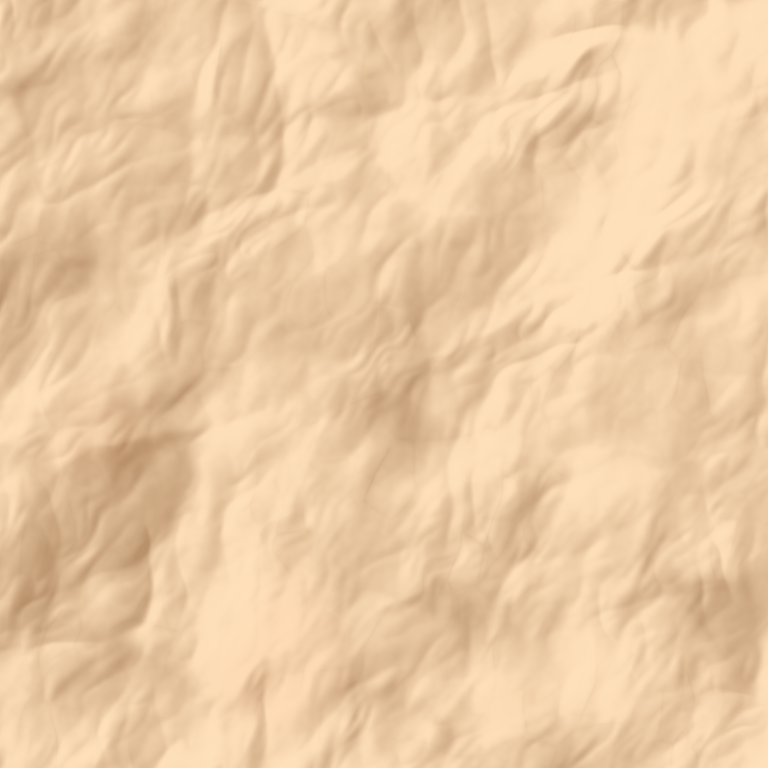
Reproduce this texture procedurally as a Shadertoy shader.

```glsl
// Crumpled tan wrapping paper with diagonal folds, angular facets and sharp creases.
#define SHADOW_COLOR vec3(0.83, 0.69, 0.54)
#define LIGHT_COLOR vec3(0.98, 0.86, 0.71)
#define BLUSH_TINT vec3(1.0, 0.96, 0.95)
#define FOLD_ANGLE 1.0
#define FOLD_SCALE 4.0
#define FOLD_STRETCH 0.45
#define FOLD_CONTRAST 0.30
#define FACET_CONTRAST 0.34
#define CREASE_DEPTH 0.75
#define BROAD_SHADE 0.80
#define SOFTNESS 0.0035
#define BASE_TONE 0.69

vec2 hashGradient(vec2 cell) {
    vec3 h = fract(cell.xyx * vec3(0.1031, 0.1030, 0.0973));
    h += dot(h, h.yzx + 33.33);
    return 2.0 * fract((h.xx + h.yz) * h.zy) - 1.0;
}

// Gradient noise, roughly -0.7 to 0.7.
float noise(vec2 p) {
    vec2 i = floor(p), f = fract(p);
    vec2 u = f * f * f * (f * (f * 6.0 - 15.0) + 10.0);
    vec2 e = vec2(1.0, 0.0);
    float bottom = mix(dot(hashGradient(i), f),
                       dot(hashGradient(i + e), f - e), u.x);
    float top = mix(dot(hashGradient(i + e.yx), f - e.yx),
                    dot(hashGradient(i + 1.0), f - 1.0), u.x);
    return mix(bottom, top, u.y);
}

// Coordinates stretched along a fold direction.
vec2 foldSpace(vec2 p, float angle, float scale) {
    vec2 along = vec2(cos(angle), sin(angle));
    vec2 across = vec2(-along.y, along.x);
    return scale * vec2(FOLD_STRETCH * dot(p, along), dot(p, across));
}

vec2 warp(vec2 p) {
    p += 0.035 * vec2(noise(p * 5.0 + 11.0), noise(p * 5.0 + 47.0));
    return p + 0.014 * vec2(noise(p * 19.0 + 5.0), noise(p * 19.0 + 83.0));
}

// Ridged folds; each ridge varies from a sharp crease to a rounded bend.
float paperHeight(vec2 p) {
    p = warp(p);
    float height = 0.0, scale = FOLD_SCALE, strength = 1.0;
    for (int i = 0; i < 5; i++) {
        float k = float(i);
        float angle = FOLD_ANGLE + 0.5 * sin(k * 2.4);
        float fold = noise(foldSpace(p, angle, scale) + 19.0 * k + 3.0);
        float region = noise(p * (2.5 + k) + 31.0 * k + 60.0);
        float roundness = mix(0.01, 0.12, smoothstep(-0.3, 0.3, region));
        float patchiness = 1.0 - 1.2 * region;
        height += strength * patchiness * sqrt(fold * fold + roundness * roundness) / scale;
        scale *= 1.75;
        strength *= 0.92;
    }
    return height;
}

// Tilted flat cells; some darken or brighten towards their creased border.
float facetTone(vec2 q, float sharpness) {
    vec2 base = floor(q);
    float weights = 0.0, tone = 0.0, crease = 0.0;
    float nearest = 9.0, second = 9.0;
    for (int y = -1; y <= 1; y++)
    for (int x = -1; x <= 1; x++) {
        vec2 cell = base + vec2(x, y);
        vec2 offset = q - cell - 0.5 - 0.45 * hashGradient(cell);
        vec2 tilt = hashGradient(cell + 57.0);
        vec2 kind = hashGradient(cell + 131.0);
        float d = dot(offset, offset);
        float weight = exp(-sharpness * d);
        second = min(second, max(nearest, d));
        nearest = min(nearest, d);
        weights += weight;
        tone += weight * (0.5 * kind.x + 1.2 * dot(tilt, offset));
        crease += weight * (kind.y * abs(kind.y) - 0.15);
    }
    float border = exp(-(sqrt(second) - sqrt(nearest)) / 0.13);
    return (tone + CREASE_DEPTH * 1.6 * border * crease) / weights;
}

void mainImage(out vec4 fragColor, in vec2 fragCoord) {
    vec2 p = fragCoord / iResolution.y;
    vec2 lightStep = SOFTNESS * vec2(0.84, -0.54);

    // Fold shading from the slope towards the light
    float slope = (paperHeight(p + lightStep) - paperHeight(p - lightStep)) / (2.0 * SOFTNESS);
    float tone = BASE_TONE + FOLD_CONTRAST * slope;

    // Broad light and dark areas
    tone += BROAD_SHADE * noise(foldSpace(p, FOLD_ANGLE, 3.0) + 7.0);

    // Facets from large to small, in patches, turned either side of the folds
    vec2 q = warp(p);
    float scale = 4.0, strength = FACET_CONTRAST;
    for (int i = 0; i < 5; i++) {
        float k = float(i);
        float angle = FOLD_ANGLE + (i == 1 ? -0.85 : 0.35 * sin(k * 2.0));
        float region = noise(p * (3.0 + k) + 17.0 * k + 40.0);
        float sharpness = 130.0 / scale * mix(0.35, 1.0, smoothstep(-0.2, 0.2, region));
        tone += strength * (1.0 + 1.5 * region)
              * facetTone(foldSpace(q, angle, scale) + 29.0 * k, sharpness);
        scale *= 1.65;
        strength *= 0.88;
    }

    // Soft mottling of the fibres
    tone += 0.09 * (noise(p * 45.0) + noise(p * 90.0 + 9.0));

    // Compress highlights, then tint a few faint rosy patches
    tone = max(tone, -0.7);
    tone = min(tone, 0.9 + 0.22 * (1.0 - exp(-max(tone - 0.9, 0.0) / 0.22)));
    vec3 color = mix(SHADOW_COLOR, LIGHT_COLOR, tone);
    float blush = smoothstep(0.25, 0.5, noise(p * 4.0 + 90.0));
    fragColor = vec4(color * mix(vec3(1.0), BLUSH_TINT, 0.5 * blush), 1.0);
}
```
